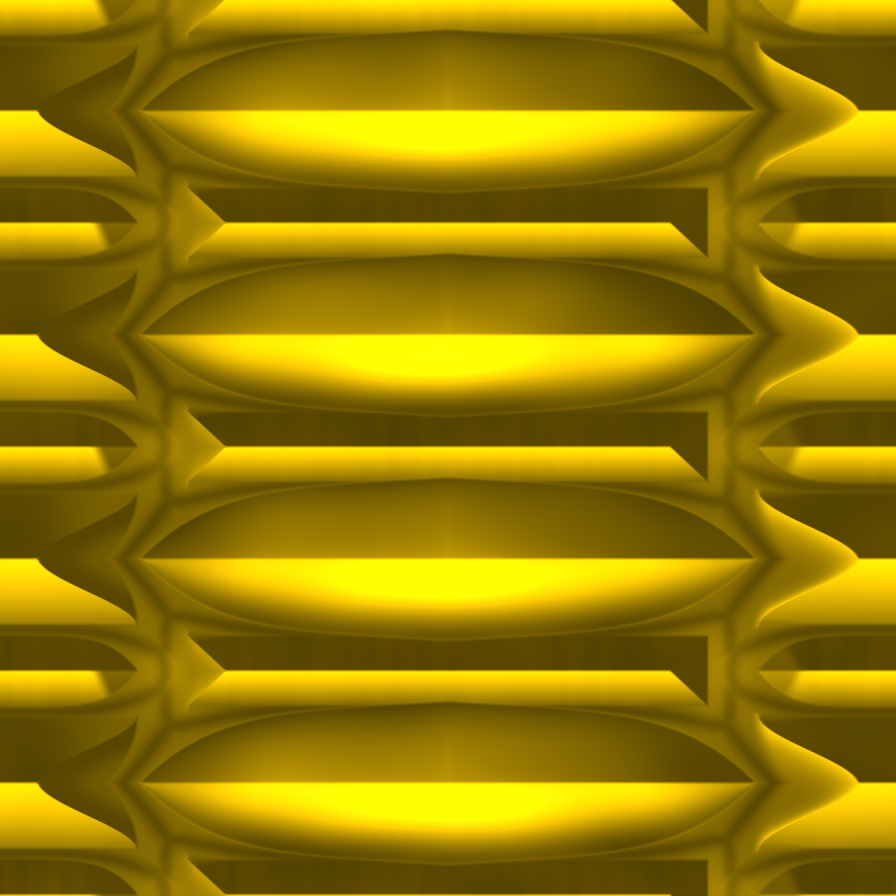
A Shadertoy shader for this pattern:

```glsl
// Embossed gold relief: four rows of wide lenses alternating with bevelled bars,
// with notched and pointed end pieces wrapping around the side edges.
// Signed distances place each part; facets are shaded as if lit from below.

const float ROWS = 4.0;
const float RIDGE_Y = 0.1263;               // height of the lowest lens ridge
const vec2 LENS = vec2(0.344, 0.091);       // half sizes of the parts
const vec2 BAR = vec2(0.290, 0.039);
const vec2 TAIL = vec2(0.153, 0.073);
const vec2 POD = vec2(0.154, 0.040);
const float LENS_DROOP = 0.22;              // linear taper that creases the middle
const float BAR_BEVEL = 0.042;
const float TAIL_APEX = 0.042;
const float TAIL_NOTCH = 0.120;
const float POD_FACET = 0.104;
const float SHADE = 0.35;
const float GLOW = 1.20;
const float GROUND = 0.51;
const float VALLEY_WIDTH = 0.017;
const float RIM_WIDTH = 0.0018;
const float SOFTNESS = 0.0024;              // blur of edges and ridges
const vec3 GOLD = vec3(1.0, 0.80, 0.012);

vec2 hashGradient(vec2 p) {
    float a = 6.2832 * fract(sin(dot(p, vec2(127.1, 311.7))) * 4375.85);
    return vec2(cos(a), sin(a));
}

float gradientNoise(vec2 p) {
    vec2 i = floor(p), f = p - i, u = f * f * (3.0 - 2.0 * f), e = vec2(1, 0);
    float a = dot(hashGradient(i), f);
    float b = dot(hashGradient(i + e.xy), f - e.xy);
    float c = dot(hashGradient(i + e.yx), f - e.yx);
    float d = dot(hashGradient(i + e.xx), f - e.xx);
    return mix(mix(a, b, u.x), mix(c, d, u.x), u.y);
}

float lensHeight(float x, vec2 size, float droop) {
    float t = abs(x) / size.x;
    return size.y * (1.0 - droop * t) * (1.0 - t * t * t * t * t);
}

float lensDistance(vec2 p, vec2 size, float droop) {
    float t = min(abs(p.x) / size.x, 1.2);
    float slope = 4.0 * t * t * t * t * size.y / size.x;
    return (abs(p.y) - lensHeight(p.x, size, droop)) / sqrt(1.0 + slope * slope);
}

float barDistance(vec2 p) {
    vec2 d = abs(p) - BAR;
    return length(max(d, 0.0)) + min(max(d.x, d.y), 0.0);
}

float tailDistance(vec2 p) {
    float w = min(abs(p.y) / TAIL.y, 1.0);
    float side = abs(p.x) - mix(TAIL_NOTCH, TAIL.x, w * (2.0 - w));
    return max(side * 0.8, abs(p.y) - TAIL.y);
}

// Dark slope above the ridge, glowing slope below it; u runs from ridge to edge.
float slopes(float y, float u, float edgeTone, float soft) {
    float lower = mix(GLOW, edgeTone, u);
    return mix(lower, SHADE, smoothstep(-soft, soft, y));
}

float lensTone(vec2 p, float soft, float grain) {
    float h = lensHeight(p.x, LENS, LENS_DROOP);
    float u = clamp(abs(p.y) / max(h, 0.001), 0.0, 1.0);
    float s = p.x / LENS.x;
    float reach = smoothstep(-1.1, -0.5, s) * (1.0 - smoothstep(0.0, 0.9, s));
    float seam = 0.03 * exp(-abs(p.x) / 0.012);
    float upper = SHADE + (0.30 * reach + seam) * (1.0 - u * u) + 0.08 * grain;
    upper += 0.10 * reach * exp(-p.y / 0.012);
    vec2 b = (p + vec2(0.008, 0.038)) / vec2(0.150, 0.034);
    float lower = mix(GLOW - 0.06, 0.40, smoothstep(0.05, 1.0, u));
    lower = mix(lower, 0.55, 0.7 * smoothstep(0.60, 1.02, abs(s)));
    lower += 0.48 * exp(-dot(b, b)) * (1.0 - u * u * u) + 0.12 * grain;
    return mix(lower, upper, smoothstep(-soft, soft, p.y));
}

float barTone(vec2 p, float soft, float grain) {
    float u = min(abs(p.y) / BAR.y, 1.0);
    float tone = slopes(p.y, u, 0.50, soft) + 0.05 * grain;
    float bevel = abs(p.x) - BAR.x + BAR_BEVEL * (1.0 - u);
    float leftTone = mix(0.60, 0.80, exp(-max(bevel, 0.0) / 0.015));
    return mix(tone, p.x > 0.0 ? SHADE : leftTone, smoothstep(-soft, soft, bevel));
}

float tailTone(vec2 p, float soft, float grain) {
    float u = min(abs(p.y) / TAIL.y, 1.0);
    float curve = mix(TAIL_APEX, TAIL.x, mix(u, smoothstep(0.0, 1.0, u), 0.8));
    float facet = abs(p.x) - curve;
    float fade = mix(0.012, 0.042, smoothstep(-0.025, 0.025, p.y));
    float leftTone = mix(0.52, 1.05, exp(-max(facet, 0.0) / fade));
    float rightTone = SHADE + 0.10 * smoothstep(0.02, 0.08, facet);
    float tone = slopes(p.y, pow(u, 1.3), 0.60, soft) + 0.06 * grain;
    tone += 0.13 * smoothstep(0.02, 0.14, p.x) * smoothstep(0.0, 0.03, p.y);
    return mix(tone, p.x > 0.0 ? rightTone : leftTone, smoothstep(-soft, soft, facet));
}

float podTone(vec2 p, float soft, float grain) {
    float u = min(abs(p.y) / POD.y, 1.0);
    float tone = slopes(p.y, u, 0.50, soft) + 0.06 * grain;
    float end = p.x > 0.0 ? mix(SHADE, tone, 0.2) : mix(0.50, tone, 0.35);
    float facet = abs(p.x) - POD_FACET - 0.02 * u;
    return mix(tone, end, smoothstep(-0.006, 0.012, facet));
}

// Lay a part over the relief, with a faint light rim.
float inlay(float base, float tone, float d, float rim, float soft) {
    float tint = mix(tone, base, smoothstep(-soft, soft, d));
    return tint + rim * exp(-d * d / (RIM_WIDTH * RIM_WIDTH));
}

void mainImage(out vec4 fragColor, in vec2 fragCoord) {
    vec2 uv = fragCoord / iResolution.xy;
    float soft = max(SOFTNESS, 0.8 / min(iResolution.x, iResolution.y));
    float row = (uv.y - RIDGE_Y) * ROWS;
    float lensY = (fract(row + 0.5) - 0.5) / ROWS, barY = (fract(row) - 0.5) / ROWS;
    float midX = uv.x - 0.5, sideX = uv.x - floor(uv.x + 0.5);
    vec2 lensP = vec2(midX, lensY), barP = vec2(midX, barY);
    vec2 tailP = vec2(sideX, lensY), podP = vec2(sideX, barY);

    float lensD = lensDistance(lensP, LENS, LENS_DROOP), barD = barDistance(barP);
    float tailD = tailDistance(tailP), podD = lensDistance(podP, POD, 0.0);

    // Soft wear, and faint vertical streaks on the narrow parts
    float wear = gradientNoise(uv * vec2(8.0, 14.0));
    float streak = wear + 0.5 * gradientNoise(uv * vec2(60.0, 8.0));

    // Ground with dark valleys midway between the two nearest parts
    float nearA = min(lensD, barD), farA = max(lensD, barD);
    float nearB = min(tailD, podD), farB = max(tailD, podD);
    float gap = min(max(nearA, nearB), min(farA, farB)) - min(nearA, nearB);
    float valley = gap / VALLEY_WIDTH;
    float tone = GROUND - 0.14 * exp(-valley * valley) + 0.04 * wear;
    tone += 0.15 * exp(-pow((abs(midX) - 0.31) / 0.04, 2.0) - pow(barY / 0.045, 2.0));

    // Left ends melt into the ground
    float barSoft = soft + 0.010 * (1.0 - smoothstep(-0.29, -0.25, midX));
    float tailSoft = soft + 0.006 * (1.0 - smoothstep(-0.13, -0.09, sideX));
    tone = inlay(tone, podTone(podP, soft, streak), podD, 0.02, soft);
    tone = inlay(tone, tailTone(tailP, soft, wear), tailD, 0.0, tailSoft);
    tone = inlay(tone, barTone(barP, soft, streak), barD, 0.0, barSoft);
    tone = inlay(tone, lensTone(lensP, soft, wear), lensD, 0.07, soft);
    fragColor = vec4(min(tone * GOLD, 1.0), 1.0);
}
```
